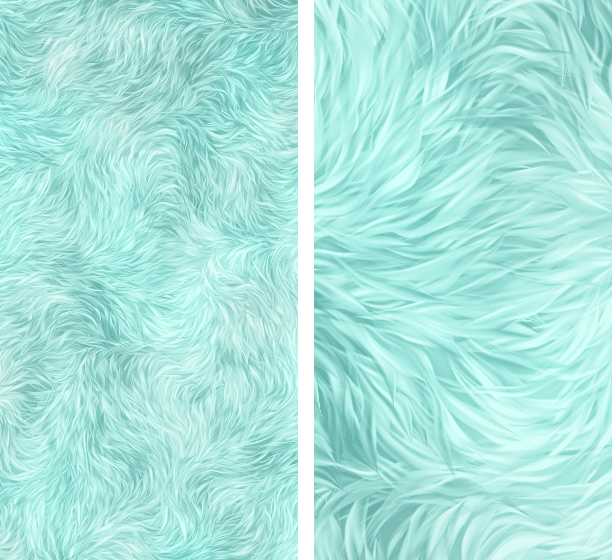
Left: the whole. Right: its middle third, enlarged.
Reproduce this texture procedurally as a WebGL 2 fragment shader.

```glsl
#version 300 es
precision highp float;

uniform vec2 u_resolution;
out vec4 fragColor;

vec3 hash3(vec2 p) {
    vec3 q = fract(p.xyx * vec3(0.1031, 0.1030, 0.0973));
    q += dot(q, q.yxz + 33.33);
    return fract((q.xxy + q.yzz) * q.zyx);
}

float noise(vec2 p) {
    vec2 cell = floor(p), f = fract(p);
    f = f * f * (3.0 - 2.0 * f);
    float bottom = mix(hash3(cell).x, hash3(cell + vec2(1, 0)).x, f.x);
    float top = mix(hash3(cell + vec2(0, 1)).x, hash3(cell + vec2(1, 1)).x, f.x);
    return mix(bottom, top, f.y);
}

// Direction in which the fur lies, mostly towards the lower left
float furAngle(vec2 p) {
    return 3.9 + 4.4 * (noise(p * 4.5 + 17.0) - 0.5)
               + 2.6 * (noise(p * 12.0 + 53.0) - 0.5);
}

// Paints one layer of curved, wispy locks over the brightness so far
float paintLocks(float tone, vec2 p, float layer) {
    const float density = 23.0;
    float soft = 1.2 * density / u_resolution.y;
    vec2 shift = hash3(vec2(layer * 7.0, 3.0)).xy + layer * 31.0;
    vec2 grid = p * density + shift;

    for (int j = -1; j <= 1; j++)
    for (int i = -1; i <= 1; i++) {
        vec2 cell = floor(grid) + vec2(i, j);
        vec3 rnd = hash3(cell);
        vec2 center = cell + 0.1 + 0.8 * rnd.xy;
        vec2 d = grid - center;
        if (dot(d, d) > 1.15) continue;

        // Local frame: x runs from root to tip, bent along the flow
        vec2 root = (center - shift) / density;
        float angle = furAngle(root);
        vec2 flow = vec2(cos(angle), sin(angle));
        float bend = clamp(2.0 * (furAngle(root + flow * 0.5 / density) - angle), -0.9, 0.9);
        angle += 0.75 * (rnd.z - 0.5);
        flow = vec2(cos(angle), sin(angle));
        vec2 q = vec2(dot(d, flow), dot(d, vec2(-flow.y, flow.x)));
        q.y -= 0.5 * bend * q.x * q.x;
        float along = q.x / mix(1.3, 1.95, fract(rnd.y * 17.3)) + 0.5;
        if (along < 0.0 || along > 1.0) continue;
        q.y += 0.2 * (noise(vec2(along * 3.0, rnd.x * 90.0)) - 0.5);

        float girth = mix(0.06, 0.19, fract(rnd.x * 13.7 + rnd.z));
        float taper = 1.2 * pow(1.0 - along, 0.6) * smoothstep(0.0, 0.4, along);
        float edge = abs(q.y) - girth * taper;

        // Strands inside the lock converge at its tip
        float across = clamp(q.y / max(girth * taper, 0.01), -1.2, 1.2);
        float strand = noise(vec2(along * 2.5 + rnd.x * 90.0,
                                  across * girth * 13.0 + rnd.y * 70.0));
        float lockTone = 0.59 + 0.24 * (rnd.z - 0.5) + 0.26 * (along - 0.45)
                       + 0.95 * (strand - 0.5);

        // Soft shadow below the lock, then its ragged, translucent body
        tone *= 1.0 - 0.1 * smoothstep(0.0, 0.4, along) * (1.0 - smoothstep(0.0, 0.12, edge));
        float cover = 1.0 - smoothstep(-soft, soft, edge);
        cover *= mix(0.55, 1.0, strand) * (1.0 - 0.6 * smoothstep(0.55, 1.0, along));
        tone = mix(tone, lockTone, cover);
    }
    return tone;
}

void main() {
    vec2 p = gl_FragCoord.xy / u_resolution.y;

    float tone = 0.35;
    for (int layer = 1; layer <= 13; layer++)
        tone = paintLocks(tone, p, float(layer));

    // Broad hollows and raised patches
    float relief = 0.55 * noise(p * 6.0 + 5.0) + 0.45 * noise(p * 17.0 + 41.0);
    tone = 0.53 + 1.15 * (tone - 0.51) + 0.78 * (relief - 0.5);
    tone = clamp(tone, 0.0, 1.0);

    // Aqua ramp from shadow to highlight
    vec3 color = mix(vec3(0.41, 0.71, 0.68), vec3(0.66, 0.91, 0.88), min(tone * 2.0, 1.0));
    color = mix(color, vec3(0.84, 0.99, 0.97), max(tone * 2.0 - 1.0, 0.0));

    // Patches of greyer and fresher tint
    float tint = noise(p * 9.0 + 77.0) - 0.5;
    color += tint * vec3(-0.05, 0.06, 0.045);

    fragColor = vec4(clamp(color, 0.0, 1.0), 1.0);
}
```
